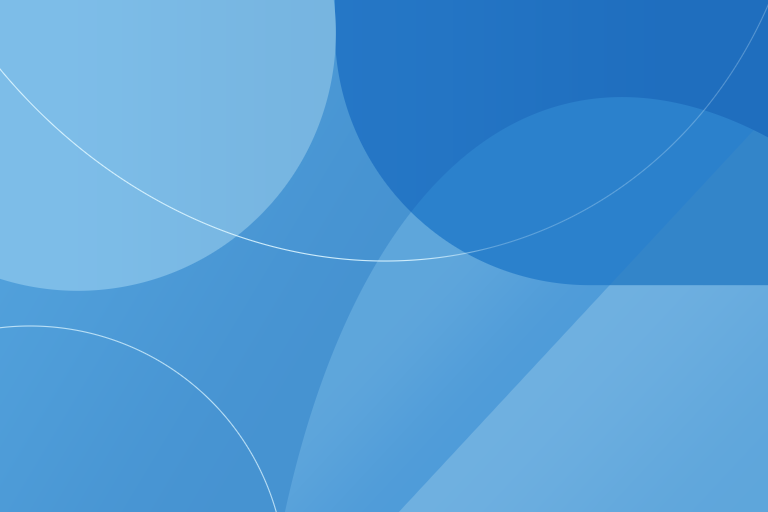
Give the GLSL for this background, as a WebGL 2 fragment shader.

```glsl
#version 300 es
precision highp float;

uniform vec2 u_resolution;
out vec4 fragColor;

// Geometry, in canvas heights
const vec2 DISC_CENTER = vec2(0.152, 0.936);
const float DISC_RADIUS = 0.504;
const vec2 SLAB_CORNER = vec2(1.152, 0.941);
const float SLAB_RADIUS = 0.498;
const vec2 ARCH_CENTER = vec2(1.6397, -1.6015);
const vec2 ARCH_RADII = vec2(1.0513, 2.4577);
const float ARCH_TILT = 0.2142;
const vec2 FOLD_POINT = vec2(0.779, 0.0);
const vec2 FOLD_NORMAL = vec2(0.7325, -0.6808);
const vec2 SWEEP_CENTER = vec2(0.6578, 1.4921);
const vec2 SWEEP_RADII = vec2(0.8988, 1.0243);
const float SWEEP_TILT = 0.4486;
const vec2 RING_CENTER = vec2(0.0586, -0.1367);
const float RING_RADIUS = 0.5;
const float LINE_WIDTH = 0.0022;

// Each surface runs from its first colour to its second
const vec3 BASE_A = vec3(0.32, 0.63, 0.86);
const vec3 BASE_B = vec3(0.275, 0.575, 0.82);
const vec3 DISC_A = vec3(0.49, 0.74, 0.91);
const vec3 DISC_B = vec3(0.465, 0.71, 0.88);
const vec3 ARCH_A = vec3(0.37, 0.65, 0.86);
const vec3 ARCH_B = vec3(0.31, 0.61, 0.85);
const vec3 FOLD_A = vec3(0.435, 0.69, 0.88);
const vec3 FOLD_B = vec3(0.37, 0.65, 0.86);
const vec3 SLAB_A = vec3(0.145, 0.465, 0.775);
const vec3 SLAB_B = vec3(0.12, 0.43, 0.745);
const vec3 SLAB_ARCH = vec3(0.17, 0.505, 0.80);
const vec3 SLAB_FOLD = vec3(0.20, 0.52, 0.79);
const vec3 LINE_COLOR = vec3(0.86, 0.96, 1.0);
const float LINE_ALPHA = 0.9;
const float LINE_FAINT = 0.28;

// First-order distance to a tilted ellipse
float ellipseDistance(vec2 p, vec2 radii, float tilt) {
  float c = cos(tilt), s = sin(tilt);
  vec2 q = vec2(c * p.x + s * p.y, c * p.y - s * p.x);
  float k = length(q / radii);
  return k * (k - 1.0) / max(length(q / (radii * radii)), 1e-4);
}

float fill(float d, float pixel) {
  return clamp(0.5 - d / pixel, 0.0, 1.0);
}

float stroke(float d, float pixel) {
  return fill(abs(d) - 0.5 * LINE_WIDTH, pixel);
}

void main() {
  float pixel = 1.0 / u_resolution.y;
  vec2 p = gl_FragCoord.xy * pixel;

  // Coverage of the large shapes
  float foldSide = dot(p - FOLD_POINT, FOLD_NORMAL);
  float fold = fill(-foldSide, pixel);
  float arch = fill(ellipseDistance(p - ARCH_CENTER, ARCH_RADII, ARCH_TILT), pixel);
  float slab = fill(length(max(SLAB_CORNER - p, 0.0)) - SLAB_RADIUS, pixel);
  float disc = fill(length(p - DISC_CENTER) - DISC_RADIUS, pixel);

  // Pale surfaces: base, arch and folded corner
  vec3 color = mix(BASE_A, BASE_B, smoothstep(-0.4, 0.5, p.x - 0.6 * p.y));
  vec3 archColor = mix(ARCH_A, ARCH_B, smoothstep(-0.28, 0.0, foldSide));
  vec3 foldColor = mix(FOLD_A, FOLD_B, smoothstep(0.0, 0.5, foldSide));
  color = mix(color, mix(archColor, foldColor, fold), arch);

  // Deep slab, with the arch and fold showing through
  vec3 slabColor = mix(SLAB_A, SLAB_B, smoothstep(0.65, 1.4, p.x));
  slabColor = mix(slabColor, mix(SLAB_ARCH, SLAB_FOLD, fold), arch);
  color = mix(color, slabColor, slab);

  // Light disc
  vec3 discColor = mix(DISC_A, DISC_B, smoothstep(0.1, 0.65, p.x));
  color = mix(color, discColor, disc);

  // Fine arcs; the sweep fades toward the slab
  float sweep = stroke(ellipseDistance(p - SWEEP_CENTER, SWEEP_RADII, SWEEP_TILT), pixel);
  float ring = stroke(length(p - RING_CENTER) - RING_RADIUS, pixel);
  float sweepAlpha = mix(LINE_ALPHA, LINE_FAINT, smoothstep(0.8, 0.98, p.x));
  color = mix(color, LINE_COLOR, max(sweep * sweepAlpha, ring * 0.75));

  fragColor = vec4(color, 1.0);
}
```
